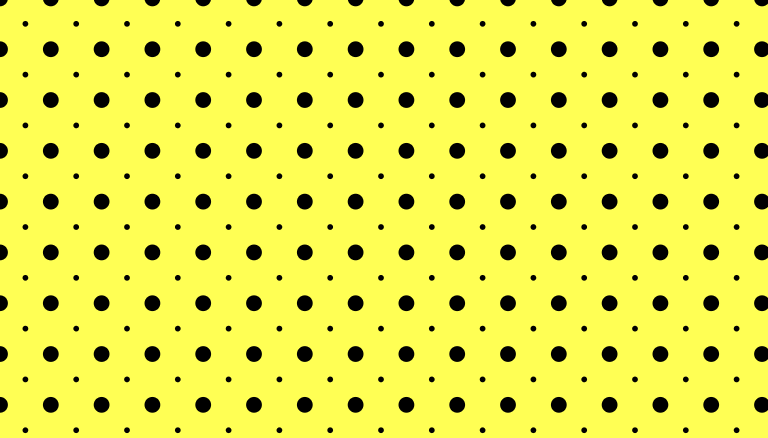
Give the GLSL for this pattern, as a WebGL 2 fragment shader.

```glsl
#version 300 es
precision highp float;
// Black polka dots on yellow: a square grid of large dots with a small dot centred between every four.

uniform vec2 u_resolution;
out vec4 fragColor;

// Signed distance to the nearest dot of a unit grid with dots on whole coordinates.
float dotGrid(vec2 p, float radius) {
    return length(fract(p + 0.5) - 0.5) - radius;
}

void main() {
    // Grid units: 15.118 repeats span the canvas width.
    float cellsPerPixel = 15.118 / u_resolution.x;
    vec2 grid = gl_FragCoord.xy * cellsPerPixel - vec2(0.0, 0.653);

    float largeDots = dotGrid(grid, 0.155);
    float smallDots = dotGrid(grid - 0.5, 0.056);
    float dist = min(largeDots, smallDots);

    // One-pixel antialiased edge.
    float ink = clamp(0.5 - dist / cellsPerPixel, 0.0, 1.0);

    vec3 yellow = vec3(1.0, 1.0, 0.33);
    vec3 black = vec3(0.0);
    fragColor = vec4(mix(yellow, black, ink), 1.0);
}
```
